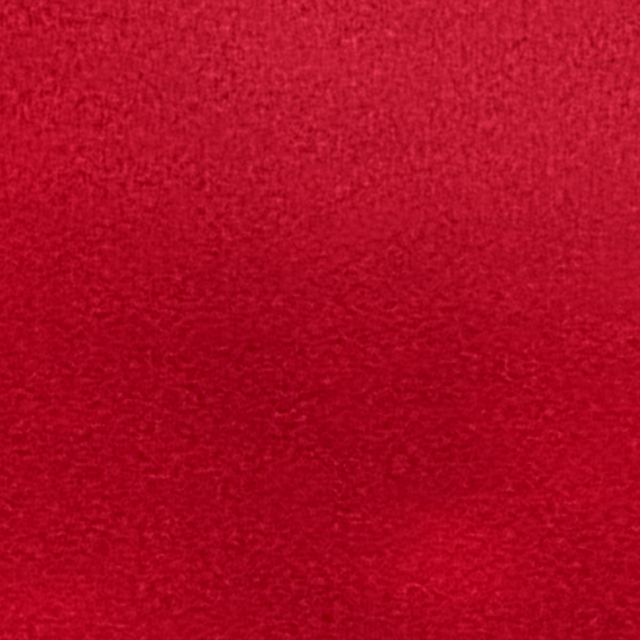
A three.js fragment shader for this texture:

```glsl
varying vec2 vUv;

vec2 hashGradient(vec2 cell) {
  vec2 h = vec2(dot(cell, vec2(127.1, 311.7)), dot(cell, vec2(269.5, 183.3)));
  return fract(sin(h) * 43758.55) * 2.0 - 1.0;
}

float gradientNoise(vec2 p) {
  vec2 i = floor(p);
  vec2 f = p - i;
  vec2 u = f * f * f * (f * (f * 6.0 - 15.0) + 10.0);
  float a = dot(hashGradient(i), f);
  float b = dot(hashGradient(i + vec2(1.0, 0.0)), f - vec2(1.0, 0.0));
  float c = dot(hashGradient(i + vec2(0.0, 1.0)), f - vec2(0.0, 1.0));
  float d = dot(hashGradient(i + 1.0), f - 1.0);
  return mix(mix(a, b, u.x), mix(c, d, u.x), u.y);
}

float fbm(vec2 p) {
  float sum = 0.0;
  float weight = 0.6;
  for (int octave = 0; octave < 4; octave++) {
    sum += weight * gradientNoise(p);
    p = mat2(0.8, 0.6, -0.6, 0.8) * p * 2.03 + 17.3;
    weight *= 0.55;
  }
  return sum;
}

// Soft round patch of light or shade
float patchAt(vec2 p, vec2 center, vec2 size) {
  vec2 q = (p - center) / size;
  return exp(-dot(q, q));
}

void main() {
  vec2 p = vUv;
  float cloud = fbm(p * vec2(4.0, 6.0) + 3.0);
  float drape = fbm(p * vec2(5.0, 17.0) + 31.0);

  // Broad sheen across the upper cloth, fading towards the left edge
  float sheen = smoothstep(0.38, 0.94, p.y + 0.16 * (p.x - 0.5) + 0.10 * cloud);
  sheen *= mix(0.5, 1.0, smoothstep(0.0, 0.45, p.x));
  float upper = smoothstep(0.45, 0.8, p.y + 0.1 * cloud);

  // Folds in the lower cloth
  float light = 0.06 * patchAt(p, vec2(0.70, 0.13), vec2(0.14, 0.09))
    + 0.06 * patchAt(p, vec2(0.04, 0.02), vec2(0.22, 0.12))
    + 0.04 * patchAt(p, vec2(0.98, 0.30), vec2(0.22, 0.22))
    + 0.04 * patchAt(p, vec2(0.0, 0.75), vec2(0.16, 0.30))
    - 0.04 * patchAt(p, vec2(0.60, 0.27), vec2(0.18, 0.10))
    - 0.03 * patchAt(p, vec2(0.35, 0.42), vec2(0.25, 0.14))
    - 0.03 * patchAt(p, vec2(0.45, 0.06), vec2(0.13, 0.09));
  light += 0.035 * cloud + 0.06 * drape * (1.0 - 0.6 * upper);

  // Matted pile: upright ribs above, flattened fibres below
  vec2 bend = 0.005 * vec2(gradientNoise(p * 35.0), gradientNoise(p * 35.0 + 50.0));
  vec2 q = p + bend;
  float ribs = gradientNoise(q * vec2(125.0, 50.0));
  float mat = gradientNoise(q * vec2(75.0, 100.0) + 9.0);
  float fibres = gradientNoise(q * vec2(52.0, 115.0) + 23.0);
  float fuzz = gradientNoise(p * vec2(165.0, 155.0) + 71.0);
  float pile = mix(0.7 * fibres + 0.65 * mat, 0.75 * ribs + 0.75 * mat, upper) + 0.6 * fuzz;
  float density = 0.95 + 0.7 * gradientNoise(p * vec2(10.0, 16.0) + 5.0);
  pile *= clamp(density, 0.55, 1.3) * mix(0.9, 1.1, upper);

  // Pale flecks of raised fibre and small dark creases
  float fleck = smoothstep(0.15, 0.55, mat + 0.5 * fuzz);
  fleck *= smoothstep(-0.2, 0.3, gradientNoise(p * vec2(14.0, 20.0) + 41.0));
  float crease = smoothstep(0.32, 0.6, gradientNoise(p * vec2(13.0, 55.0) + 83.0));

  vec3 deepRed = vec3(0.648, 0.010, 0.112);
  vec3 rosySheen = vec3(0.750, 0.102, 0.198);
  vec3 color = mix(deepRed, rosySheen, sheen);
  color += light * vec3(1.0, 0.15, 0.28);
  color += pile * vec3(0.165, 0.120, 0.135);
  color += fleck * vec3(0.045, 0.055, 0.055) * (1.0 - 0.6 * upper);
  color -= crease * vec3(0.045, 0.012, 0.018);
  gl_FragColor = vec4(clamp(color, 0.0, 1.0), 1.0);
}
```
